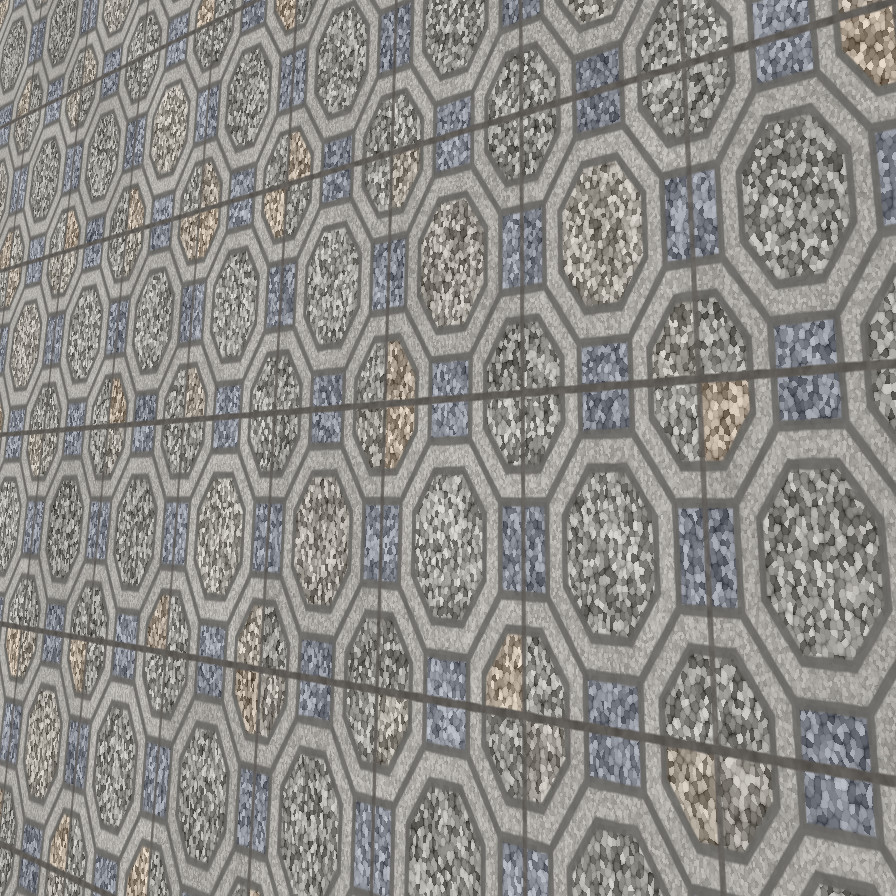
Give the GLSL for this pattern, as a Shadertoy shader.

```glsl
// Worn concrete paving in perspective: pebbled octagons, pale rings and blue-grey squares.

const float RING_EDGE = 0.35355;   // octagons of this apothem touch along their diagonals
const float PEBBLE_EDGE = 0.25;

float hash(vec2 p) {
    vec3 q = fract(p.xyx * vec3(0.1031, 0.1030, 0.0973));
    q += dot(q, q.yzx + 33.33);
    return fract((q.x + q.y) * q.z);
}

// Maps the canvas onto the ground; one unit is one slab.
vec2 groundPlane(vec2 canvas) {
    mat3 view = mat3( 0.1009, -0.0676, -0.1227,
                     -0.0406,  0.3025, -0.0725,
                      0.5833,  0.4388,  1.0);
    vec3 ground = inverse(view) * vec3(canvas.x, 1.0 - canvas.y, 1.0);
    return ground.xy / ground.z;
}

// Apothem of the regular octagon passing through p.
float octagon(vec2 p) {
    p = abs(p);
    return max(max(p.x, p.y), (p.x + p.y) * 0.70711);
}

// Cellular noise: x is the distance to the nearest chip, y is its tone.
vec2 chips(vec2 p) {
    vec2 cell = floor(p);
    vec2 nearest = vec2(9.0, 0.0);
    for (int y = -1; y <= 1; y++)
    for (int x = -1; x <= 1; x++) {
        vec2 id = cell + vec2(x, y);
        vec2 seed = id + vec2(hash(id), hash(id + 57.3));
        float dist = length(p - seed);
        if (dist < nearest.x) nearest = vec2(dist, hash(id + 113.7));
    }
    return nearest;
}

// Layered sines, roughly -1 to 1.
float stains(vec2 p) {
    float sum = 0.0, gain = 0.5;
    for (int i = 0; i < 4; i++) {
        sum += gain * sin(p.x + 1.7 * sin(p.y)) * cos(p.y - 1.3 * sin(p.x));
        p = mat2(1.5, 1.1, -1.1, 1.5) * p + 2.3;
        gain *= 0.6;
    }
    return sum;
}

// Keeps fine grain calm where its cells shrink below a pixel.
float grainFade(float scale, float pixel) {
    return 1.0 - 0.6 * smoothstep(0.4, 1.6, scale * pixel);
}

// Antialiased line, dimmed when it is narrower than a pixel.
float line(float dist, float halfWidth, float pixel) {
    float soft = 0.6 * pixel + 0.002;
    float cover = 1.0 - smoothstep(halfWidth - soft, halfWidth + soft, abs(dist));
    return cover * min(1.0, 0.4 + halfWidth / soft);
}

vec3 speckle(vec3 base, vec2 uv, float scale, float contrast, float pixel) {
    vec2 chip = chips(uv * scale);
    float tone = chip.y - 0.5 - 0.35 * smoothstep(0.4, 0.9, chip.x);
    return base + tone * contrast * grainFade(scale, pixel);
}

vec3 paving(vec2 uv, vec2 footprint) {
    float pixel = 0.5 * (footprint.x + footprint.y);
    vec2 slab = floor(uv);

    // Whole octagons at slab centres, quartered ones at slab corners
    float centre = octagon(fract(uv) - 0.5);
    float corner = octagon(fract(uv + 0.5) - 0.5);
    float shape = min(centre, corner);
    bool quartered = corner < centre;

    // Tone and tint of each cast piece
    float piece = hash(quartered ? floor(uv * 2.0) + 19.0 : slab + 71.0);
    float warmth = (quartered ? 1.0 : 0.25) * smoothstep(0.55, 1.0, piece);
    float slabTone = 0.05 * (hash(slab + 5.0) - 0.5);
    float stain = stains(uv * 5.0);

    vec3 ring = speckle(vec3(0.695, 0.685, 0.665), uv, 85.0, 0.17, pixel);
    vec3 pebbleBase = vec3(0.60, 0.595, 0.575) + warmth * vec3(0.06, 0.01, -0.035)
                    + 0.06 * (piece - 0.5);
    vec3 pebbles = speckle(pebbleBase, uv, 44.0, 0.48, pixel);
    vec3 blueBase = vec3(0.535, 0.55, 0.585) + 0.06 * (hash(slab + 31.0) - 0.5);
    vec3 blue = speckle(blueBase, uv, 46.0, 0.38, pixel);

    float blend = 0.5 * pixel + 0.001;
    vec3 color = mix(pebbles, ring, smoothstep(-blend, blend, shape - PEBBLE_EDGE));
    color = mix(color, blue, smoothstep(-blend, blend, shape - RING_EDGE));
    color += slabTone + 0.035 * stain;

    // Grooves, with faint grime beside them
    float edge = min(abs(shape - PEBBLE_EDGE), abs(shape - RING_EDGE));
    color *= 1.0 - 0.10 * exp(-edge * 45.0);
    float wear = stains(uv * 17.0);
    float groove = line(edge, 0.015 + 0.003 * wear, pixel);
    color = mix(color, vec3(0.41, 0.405, 0.39) + 0.04 * wear, 0.9 * groove);

    // Slab joints, filled with uneven dirt
    vec2 joint = abs(fract(uv - 0.5) - 0.5);
    float across = line(joint.y, 0.013 + 0.003 * wear, footprint.y);
    float down = line(joint.x, 0.013 + 0.002 * wear, footprint.x);
    vec3 dirt = vec3(0.37, 0.355, 0.34) + 0.07 * stains(uv * 29.0);
    return mix(color, dirt, max(across, 0.85 * down));
}

void mainImage(out vec4 fragColor, in vec2 fragCoord) {
    vec2 uv = groundPlane(fragCoord / iResolution.xy);
    vec3 color = paving(uv, fwidth(uv));
    fragColor = vec4(clamp(color, 0.0, 1.0), 1.0);
}
```
